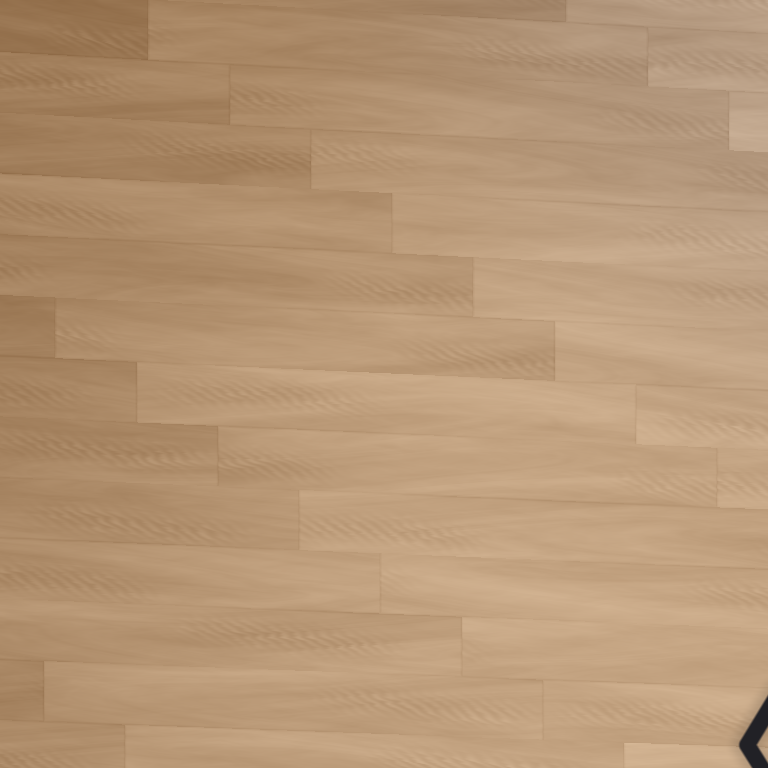
This texture is drawn by a Shadertoy shader. Its source:

```glsl
#define ROW_HEIGHT 0.0783
#define ROW_START 0.0443
#define PLANK_LENGTH 0.65
#define JOINT_START 0.707
#define JOINT_STEP 0.1058
#define SEAM_WIDTH 0.0013
#define SEAM_DEPTH 0.13
#define STREAK_DEPTH 0.17
#define RIPPLE_DEPTH 0.11
#define OAK_DARK vec3(0.58, 0.44, 0.30)
#define OAK_LIGHT vec3(0.84, 0.72, 0.59)
#define BAR_COLOR vec3(0.13, 0.13, 0.15)

float hash(vec2 p) {
    return fract(sin(dot(p, vec2(127.1, 311.7))) * 4375.85);
}

// Layered, warped sines
float grain(vec2 p, int layers) {
    float sum = 0.0, amp = 0.5;
    for (int i = 0; i < layers; i++) {
        p += 0.7 * sin(1.3 * p.yx + vec2(1.7, 4.1) * float(i));
        sum += amp * sin(p.x) * sin(p.y + 0.6);
        p = mat2(1.7, 0.9, -0.9, 1.7) * p;
        amp *= 0.62;
    }
    return sum;
}

float segment(vec2 p, vec2 a, vec2 b) {
    vec2 ab = b - a;
    return length(p - a - ab * clamp(dot(p - a, ab) / dot(ab, ab), 0.0, 1.0));
}

float line(float dist, float width, float px) {
    return 1.0 - smoothstep(width - px, width + px, dist);
}

void mainImage(out vec4 fragColor, in vec2 fragCoord) {
    vec2 uv = fragCoord / iResolution.xy;
    float px = 1.0 / iResolution.y;

    // Rows tilt down to the right, a little more towards the top
    float y = uv.y + (0.035 + 0.02 * uv.y) * (uv.x - 0.5);
    float rowPos = (y - ROW_START) / ROW_HEIGHT;
    float row = floor(rowPos);
    float across = fract(rowPos);

    // Staggered planks
    float plankPos = (uv.x - JOINT_START + JOINT_STEP * row) / PLANK_LENGTH;
    float along = fract(plankPos);
    vec2 id = vec2(floor(plankPos), row);
    float seed = hash(id), seed2 = hash(id + 17.3);

    // Room light: dim upper left, bright lower right
    float light = mix(mix(0.42, 0.83, uv.x), mix(0.12, 0.50, uv.x), uv.y);
    light += 0.20 * (1.0 - smoothstep(0.0, 0.65, length(uv - vec2(0.58, 0.48))));

    // Plank tone, darker towards its right end
    float tone = light + 0.12 * (seed - 0.5) - 0.12 * (along - 0.5);

    // Long streaks and fine fibres
    vec2 shift = 40.0 * vec2(seed, seed2);
    float streak = grain(vec2(5.0 * uv.x, 42.0 * y) + shift, 5);
    float fibre = grain(vec2(38.0 * uv.x, 220.0 * y) + shift, 3);
    tone += STREAK_DEPTH * streak + 0.045 * fibre;

    // Slanted ripples in a band along part of the plank
    float center = 0.25 + 0.35 * seed2 + 0.08 * sin(9.0 * along + 6.0 * seed);
    float band = exp(-pow((across - center) / 0.2, 2.0));
    band *= smoothstep(-0.1, 0.8, sin(6.283 * (along + seed)));
    float ripple = sin(330.0 * uv.x + 560.0 * y + 5.0 * streak + 1.5 * fibre);
    tone += band * (RIPPLE_DEPTH * ripple * (0.65 + 0.35 * fibre) - 0.05);

    // Faint seams with uneven strength
    float rowDist = min(across, 1.0 - across) * ROW_HEIGHT;
    float jointDist = min(along, 1.0 - along) * PLANK_LENGTH;
    float wear = 0.55 + 0.45 * sin(7.0 * uv.x + 2.3 * floor(rowPos + 0.5));
    float seam = max(line(rowDist, SEAM_WIDTH, px) * wear,
                     line(jointDist, SEAM_WIDTH, px) * 0.8);
    tone -= SEAM_DEPTH * seam;

    // Wood colour, cooler at the upper right
    vec3 color = mix(OAK_DARK, OAK_LIGHT, tone);
    color += vec3(0.0, 0.025, 0.06) * smoothstep(0.25, 0.9, uv.x * uv.y);

    // Bent dark bar in the lower right corner
    vec2 bend = vec2(0.973, 0.030);
    float bar = min(segment(uv, bend, vec2(1.012, 0.094)),
                    segment(uv, bend, vec2(1.003, -0.018)));
    color *= 1.0 - 0.12 * (1.0 - smoothstep(0.008, 0.03, bar));
    color = mix(color, BAR_COLOR, line(bar, 0.0105, 1.5 * px));

    fragColor = vec4(clamp(color, 0.0, 1.0), 1.0);
}
```
